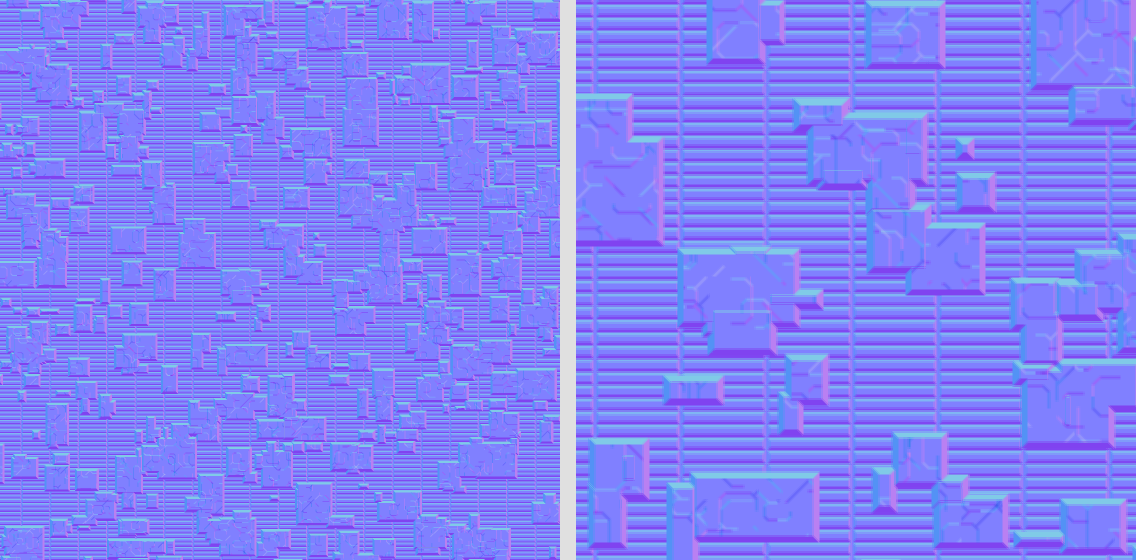
Left, the full canvas; right, a detail of the centre.
Reproduce this texture map procedurally as a three.js fragment shader.

```glsl
// Tangent-space normal map of a sci-fi hull: bevelled blocks clustered over
// rows of narrow slats, with fine chamfered panel lines on the block tops.
// Cellular boxes compete by height; the winner's slope becomes the normal.

varying vec2 vUv;

const vec2  SLAT_COUNT   = vec2(19.6, 128.0);
const vec2  SLAT_SHIFT   = vec2(0.755, 0.0);
const vec2  SLAT_GAP     = vec2(0.0008, 0.0);
const float SLAT_BEVEL   = 0.0021;
const float SLAT_HEIGHT  = 0.45;
const vec2  SLAT_SOFTEN  = vec2(0.64, 0.90);   // facing up, other facings
const float BLOCK_BEVEL  = 0.0036;
const float SLOPE_UP     = 0.72;    // steepness of each facing
const float SLOPE_DOWN   = 0.54;
const float SLOPE_RIGHT  = 0.50;
const vec2  SLOPE_LEFT   = vec2(-0.38, 0.16);
const float LINE_WIDTH   = 0.0010;
const float LINE_TILT    = 0.30;
const float SAMPLE_STEP  = 1.0 / 2048.0;

vec4 hash4(vec2 cell, float seed) {
  vec4 v = fract(vec4(cell.xyxy + seed) * vec4(0.1031, 0.1030, 0.0973, 0.1099));
  v += dot(v, v.wzxy + 33.33);
  return fract((v.xxyz + v.yzzw) * v.zywx);
}

// Layered sines that gather the blocks into clusters, 0 to 1.
float cluster(vec2 p) {
  float s = sin(p.x * 31.0 + 2.0 * sin(p.y * 19.0))
          + sin(p.y * 35.0 + 2.0 * sin(p.x * 23.0 + 1.3))
          + sin((p.x + p.y) * 41.0 + 0.7);
  return smoothstep(-1.6, 1.6, s);
}

// Slope of a face that looks along an axis direction.
vec2 faceSlope(vec2 dir) {
  if (dir.x < -0.5) return SLOPE_LEFT;
  if (dir.x > 0.5) return vec2(SLOPE_RIGHT, 0.0);
  return vec2(0.0, dir.y > 0.0 ? SLOPE_UP : -SLOPE_DOWN);
}

// Bevelled box: slope in xy, height in z; height is negative outside.
vec3 bevelBox(vec2 q, vec2 halfSize, float bevel, float top) {
  vec2 d = halfSize - abs(q);
  float inset = min(d.x, d.y);
  if (inset < 0.0) return vec3(0.0, 0.0, -1.0);
  float rise = inset / bevel;
  if (rise >= top) return vec3(0.0, 0.0, top);
  vec2 dir = d.x < d.y ? vec2(sign(q.x), 0.0) : vec2(0.0, sign(q.y));
  return vec3(faceSlope(dir), rise);
}

// Slats have short end bevels, so x is stretched.
vec3 slats(vec2 p) {
  vec2 stretch = vec2(1.5, 1.0);
  vec2 q = (fract(p * SLAT_COUNT - SLAT_SHIFT) - 0.5) / SLAT_COUNT;
  vec2 halfSize = 0.5 / SLAT_COUNT - SLAT_GAP;
  vec3 s = bevelBox(q * stretch, halfSize * stretch, SLAT_BEVEL, 1.0);
  float soften = s.y > 0.0 ? SLAT_SOFTEN.x : SLAT_SOFTEN.y;
  return vec3(s.xy * soften, max(s.z, 0.0) * SLAT_HEIGHT);
}

// One grid of jittered boxes, merged into the surface by height.
vec3 addBlocks(vec3 surface, vec2 p, float cells, float density,
               vec2 sizeRange, vec2 topRange, float seed) {
  vec2 base = floor(p * cells);
  for (int j = -1; j <= 1; j++) {
    for (int i = -1; i <= 1; i++) {
      vec2 id = base + vec2(float(i), float(j));
      vec4 place = hash4(id, seed);
      vec2 center = (id + 0.5 + (place.xy - 0.5) * 0.5) / cells;
      if (place.z > density * (0.15 + 1.7 * cluster(center))) continue;
      vec4 shape = hash4(id, seed + 41.7);
      vec2 halfSize = mix(vec2(sizeRange.x), vec2(sizeRange.y), shape.xy) / cells;
      float top = mix(topRange.x, topRange.y, shape.z);
      vec3 block = bevelBox(p - center, halfSize, BLOCK_BEVEL, top);
      // Lift the rim over the slats, so the full bevel stays visible.
      float lift = block.z >= 0.0 ? SLAT_HEIGHT : 0.0;
      if (block.z + lift > surface.z) surface = vec3(block.xy, block.z + lift);
    }
  }
  return surface;
}

// Broken chamfered outlines with diagonal spokes, as a faint tilt.
vec2 panelLines(vec2 p, float cells, float seed) {
  vec2 id = floor(p * cells);
  vec4 r = hash4(id, seed);
  vec2 q = p * cells - id - 0.5 - (r.xy - 0.5) * 0.3;
  vec2 a = abs(q), size = 0.15 + 0.30 * r.zw, d = a - size;
  float chamfer = (a.x + a.y - 0.84 * (size.x + size.y)) * 0.707;
  float outline = max(max(d.x, d.y), chamfer);
  vec4 part = hash4(id * 3.0 + sign(q), seed + 9.1);
  float spoke = outline > 0.0 && part.y < 0.3 ? abs(a.x - a.y) * 0.707 : 1.0;
  float dist = min(part.x < 0.65 ? abs(outline) : 1.0, spoke) / cells;
  vec2 dir = d.x > d.y ? vec2(sign(q.x), 0.0) : vec2(0.0, sign(q.y));
  if (chamfer > max(d.x, d.y)) dir = sign(q) * 0.707;
  float line = 1.0 - smoothstep(0.5 * LINE_WIDTH, LINE_WIDTH, dist);
  return dir * line * LINE_TILT * (part.z < 0.5 ? -1.0 : 1.0);
}

vec3 surfaceNormal(vec2 p) {
  vec3 s = slats(p);
  s = addBlocks(s, p, 15.0, 0.42, vec2(0.26, 0.58), vec2(1.00, 1.16), 3.0);
  s = addBlocks(s, p, 24.0, 0.32, vec2(0.20, 0.66), vec2(0.96, 1.26), 17.0);
  s = addBlocks(s, p, 42.0, 0.13, vec2(0.20, 0.75), vec2(0.90, 1.30), 29.0);
  if (s.z > SLAT_HEIGHT + 0.7 && dot(s.xy, s.xy) < 0.001)
    s.xy += panelLines(p, 13.0, 53.0) + panelLines(p + 0.37, 23.0, 71.0)
          + panelLines(p + 0.71, 33.0, 97.0);
  return normalize(vec3(s.xy, 1.0));
}

void main() {
  vec3 sum = vec3(0.0);
  for (int k = 0; k < 4; k++) {
    vec2 corner = vec2(mod(float(k), 2.0), floor(float(k) / 2.0)) * 2.0 - 1.0;
    sum += surfaceNormal(vUv + corner * SAMPLE_STEP);
  }
  gl_FragColor = vec4(sum * 0.125 + 0.5, 1.0);
}
```
